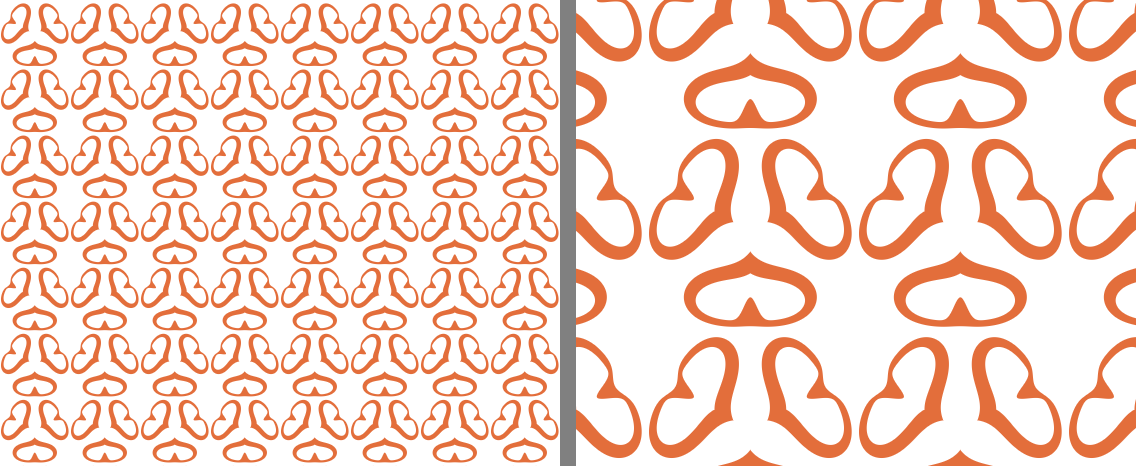
Left, the full canvas; right, a detail of the centre.
Write a Shadertoy shader that draws this pattern.

```glsl
#define COLUMNS 8.0
#define TILE vec2(96.0, 90.62)
#define TILE_CENTRE vec2(47.7, 47.2)
#define TIP_RADIUS 9.0
#define OUTER_SIZE vec2(30.4, 13.8)
#define INNER_SIZE vec2(25.0, 9.4)
#define INNER_NOTCH 10.7
#define SIDE_INDENT 4.0
#define BASE_INDENT 0.5
#define INK vec3(0.89, 0.43, 0.23)
#define PAPER vec3(1.0)

const float THIRD_TURN = 2.0943951;

// Rounded lobe pair: a pointed cusp on the upper edge, a soft notch in the lower.
float lobeField(vec2 p, vec2 size, float cusp, float notch, float notchWidth) {
    float x = abs(p.x);
    float cuspLift = cusp * exp(-x / 5.5) * (1.0 - smoothstep(-13.0, 0.0, p.y));
    float notchLift = notch * exp(-x * x / (notchWidth * notchWidth))
                    * smoothstep(-8.0, -2.0, p.y);
    float across = x / size.x;
    float along = (p.y + cuspLift + notchLift) / size.y;
    return along * along + across * across * across - 1.0;
}

// Field divided by its slope, giving a near distance to the edge.
float lobeDistance(vec2 p, vec2 size, float cusp, float notch, float notchWidth) {
    vec2 e = vec2(0.05, 0.0);
    float field = lobeField(p, size, cusp, notch, notchWidth);
    vec2 slope = vec2(
        lobeField(p + e.xy, size, cusp, notch, notchWidth)
      - lobeField(p - e.xy, size, cusp, notch, notchWidth),
        lobeField(p + e.yx, size, cusp, notch, notchWidth)
      - lobeField(p - e.yx, size, cusp, notch, notchWidth)) / (2.0 * e.x);
    return field / max(length(slope), 1e-4);
}

// Band of varying width, with its tip at the local origin.
float bandDistance(vec2 p, float indent) {
    float outer = lobeDistance(p - vec2(0.0, 20.8), OUTER_SIZE, 7.0, indent, 7.0);
    float inner = lobeDistance(p - vec2(0.0, 22.3), INNER_SIZE, 3.0, INNER_NOTCH, 4.2);
    return max(outer, -inner);
}

void mainImage(out vec4 fragColor, in vec2 fragCoord) {
    // Tile units, measured down from the top edge
    float pixel = COLUMNS * TILE.x / iResolution.x;
    vec2 p = vec2(fragCoord.x, iResolution.y - fragCoord.y) * pixel;
    p = mod(p - TILE_CENTRE + 0.5 * TILE, TILE) - 0.5 * TILE;

    // Three bands turned about the tile centre
    float d = 1e3;
    for (int i = 0; i < 3; i++) {
        float angle = float(i) * THIRD_TURN;
        vec2 axis = vec2(sin(angle), cos(angle));
        vec2 local = vec2(dot(p, vec2(axis.y, -axis.x)), dot(p, axis) - TIP_RADIUS);
        d = min(d, bandDistance(local, i == 0 ? BASE_INDENT : SIDE_INDENT));
    }

    float coverage = clamp(0.5 - d / pixel, 0.0, 1.0);
    fragColor = vec4(mix(PAPER, INK, coverage), 1.0);
}
```
